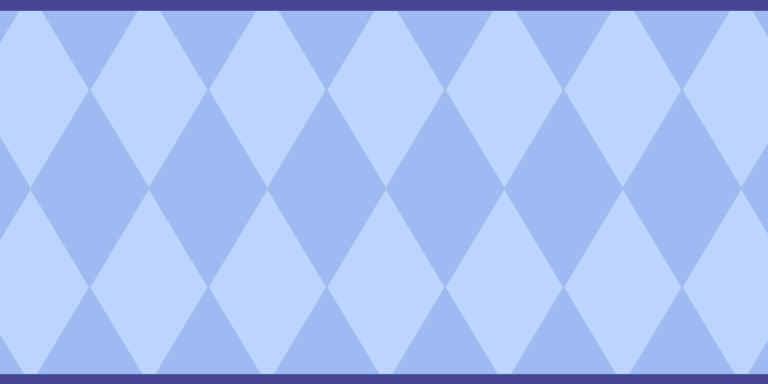
A Shadertoy shader for this pattern:

```glsl
// Harlequin band: two-tone blue diamonds with fine grey seams between
// violet borders. Diamonds come from a repeated rhombus distance function,
// borders from the distance to the top and bottom of the canvas.

// Signed distance to rhombi that touch corner to corner on a grid
float rhombusGrid(vec2 p, vec2 period) {
    vec2 cell = abs(fract(p / period + 0.5) - 0.5);
    return (cell.x + cell.y - 0.5) / length(1.0 / period);
}

void mainImage(out vec4 fragColor, in vec2 fragCoord) {
    vec2 p = fragCoord / iResolution.y;
    float pixel = 1.0 / iResolution.y;

    // Diamonds: periwinkle on pale blue
    float diamond = rhombusGrid(p - vec2(1.159, 0.509), vec2(0.3085, 0.514));
    vec3 color = mix(vec3(0.62, 0.73, 0.95), vec3(0.73, 0.84, 1.0),
                     smoothstep(-0.7 * pixel, 0.7 * pixel, diamond));

    // Thin seam along every diamond edge
    float seam = 1.0 - smoothstep(-0.6 * pixel, 0.6 * pixel, abs(diamond) - 0.0019);
    color = mix(color, vec3(0.65, 0.74, 0.92), seam);

    // Borders, each with a slightly lighter inner rim
    float border = min(p.y - 0.0265, 0.9715 - p.y);
    vec3 violet = mix(vec3(0.28, 0.26, 0.58), vec3(0.34, 0.37, 0.62),
                      smoothstep(-0.5 * pixel, 0.5 * pixel, border + 0.003));
    color = mix(violet, color, smoothstep(-0.5 * pixel, 0.5 * pixel, border));

    fragColor = vec4(color, 1.0);
}
```
